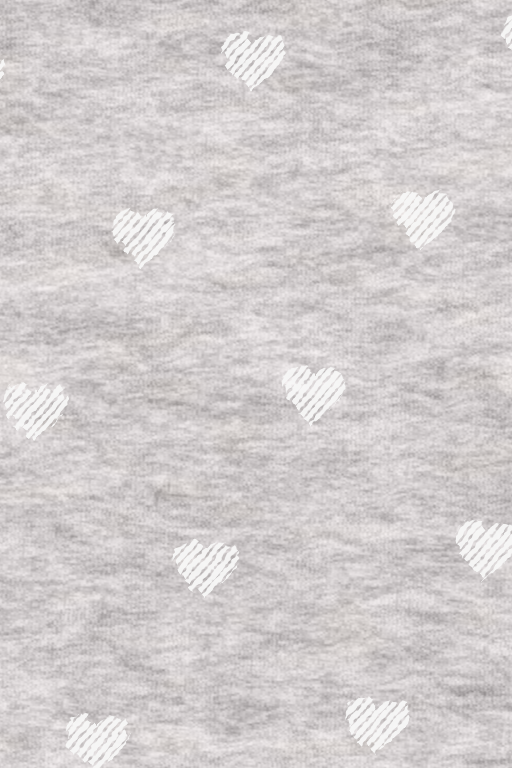
This pattern is drawn by a Shadertoy shader. Its source:

```glsl
// Pale grey melange jersey printed with scattered, hand-hatched white hearts.

// Fabric
const vec3  FABRIC_MID    = vec3(0.820, 0.801, 0.804);
const vec3  CREAM_TINT    = vec3(0.006, 0.004, -0.006);
const float BLOB_AMOUNT   = 0.060;
const float STREAK_AMOUNT = 0.080;
const float WISP_AMOUNT   = 0.100;
const float FIBRE_AMOUNT  = 0.115;
const float GRAIN_AMOUNT  = 0.105;
const float STITCH_AMOUNT = 0.020;
const float DARK_SKEW     = 1.2;
const vec2  STITCH_COUNT  = vec2(185.0, 150.0);

// Hearts, in units of the canvas height
const vec3  HEART_WHITE    = vec3(0.970, 0.970, 0.968);
const vec2  HEART_ORIGIN   = vec2(0.409, 0.486);
const vec2  LATTICE_DOWN   = vec2(-0.142, -0.228);
const vec2  LATTICE_ACROSS = vec2(0.364, 0.0234);
const float HEART_RADIUS   = 0.0405;
const float HEART_TILT     = 0.07;
const float STROKE_ANGLE   = 0.86;
const float STROKE_SPACING = 0.0093;
const float STROKE_FILL    = 0.37;
const float STROKE_JITTER  = 0.010;

float hash(vec2 p) {
    vec3 q = fract(vec3(p.xyx) * 0.1031);
    q += dot(q, q.yzx + 33.33);
    return fract((q.x + q.y) * q.z);
}

float noise(vec2 p) {
    vec2 i = floor(p), f = fract(p);
    f = f * f * (3.0 - 2.0 * f);
    return mix(mix(hash(i), hash(i + vec2(1, 0)), f.x),
               mix(hash(i + vec2(0, 1)), hash(i + vec2(1, 1)), f.x), f.y);
}

mat2 rotation(float a) {
    return mat2(cos(a), sin(a), -sin(a), cos(a));
}

// Noise centred on zero, stretched and slightly turned to hide its grid
float layer(vec2 p, vec2 frequency, float turn, float seed) {
    return noise(rotation(turn) * p * frequency + seed) - 0.5;
}

vec3 fabric(vec2 p) {
    // Bend the horizontal yarns a little
    vec2 q = p + vec2(0.03, 0.008) * vec2(layer(p, vec2(14, 40), 0.2, 71.0),
                                          layer(p, vec2(22, 16), 0.3, 37.0));
    float tone = BLOB_AMOUNT   * layer(q, vec2(7, 17), 0.06, 11.3)
               + STREAK_AMOUNT * layer(q, vec2(14, 52), -0.03, 53.7)
               + WISP_AMOUNT   * layer(q, vec2(31, 115), 0.04, 97.1)
               + FIBRE_AMOUNT  * layer(q, vec2(85, 260), -0.05, 151.9)
               + GRAIN_AMOUNT  * layer(p, vec2(300, 390), 0.1, 211.3);

    // Knit columns, shifted from row to row and fading in patches
    float row = floor(p.y * STITCH_COUNT.y);
    float column = p.x * STITCH_COUNT.x + 0.25 * mod(row, 2.0);
    float patchy = noise(p * vec2(22, 30) + 19.0);
    tone += STITCH_AMOUNT * patchy * sin(6.2832 * column);
    tone -= DARK_SKEW * tone * tone;

    float cream = smoothstep(0.55, 0.9, noise(q * vec2(13, 36) + 301.0));
    return FABRIC_MID + tone + CREAM_TINT * cream;
}

// Signed heart field, roughly in canvas units
float heart(vec2 p) {
    p = rotation(HEART_TILT) * p / HEART_RADIUS;
    float lift = 0.78 * sqrt(abs(p.x) + 0.002);
    return (length(vec2(p.x, 1.25 * p.y + 0.27 - lift)) - 1.0) * HEART_RADIUS;
}

// Coverage of the hatched heart nearest to p
float hatchedHeart(vec2 p, float pixel) {
    mat2 lattice = mat2(LATTICE_DOWN, LATTICE_ACROSS);
    vec2 cell = round(inverse(lattice) * (p - HEART_ORIGIN));
    vec2 local = p - HEART_ORIGIN - lattice * cell;

    // Strokes wobble slightly across their length
    vec2 along = vec2(cos(STROKE_ANGLE), sin(STROKE_ANGLE));
    vec2 across = vec2(-along.y, along.x);
    float lane = dot(local, across) / STROKE_SPACING
               + 0.3 * (noise(p * 60.0) - 0.5) + hash(cell + 40.0);
    float index = floor(lane);

    // Each stroke overshoots the outline by its own amount
    float slip = hash(vec2(index, dot(cell, vec2(7, 13))) + 90.0) - 0.5;
    float ragged = 0.004 * (noise(p * 260.0) - 0.5);
    float outline = heart(local - along * slip * STROKE_JITTER) + ragged;

    float halfWidth = STROKE_FILL + 0.30 * (noise(p * 240.0 + 7.0) - 0.5);
    float stroke = (abs(lane - index - 0.5) - halfWidth) * STROKE_SPACING;
    float shape = max(outline, stroke);
    return 1.0 - smoothstep(-0.8 * pixel, 0.8 * pixel, shape);
}

void mainImage(out vec4 fragColor, in vec2 fragCoord) {
    float pixel = 1.0 / iResolution.y;
    vec2 p = fragCoord * pixel;
    vec3 color = mix(fabric(p), HEART_WHITE, 0.95 * hatchedHeart(p, pixel));
    fragColor = vec4(clamp(color, 0.0, 1.0), 1.0);
}
```
